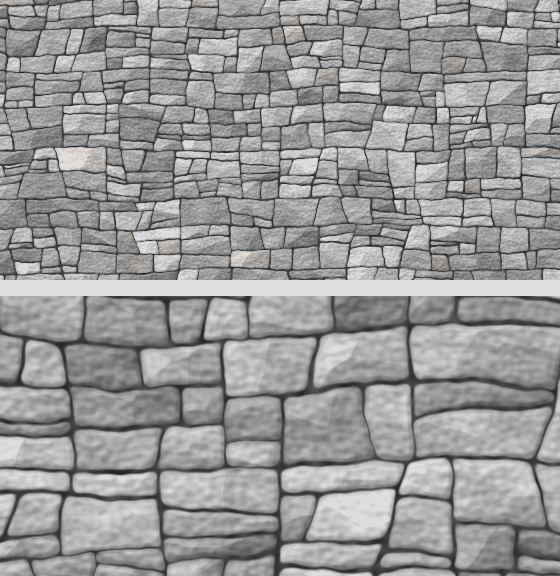
Top: the whole. Bottom: its middle third, enlarged.
A Shadertoy shader for this texture:

```glsl
// Dry stone wall: irregular grey blocks in rough courses with thin dark joints.

#define COURSE 0.155     // height of a course, in canvas heights
#define BLOCK 0.36       // length of a block before it is cut into stones
#define SMALL 0.0012     // area range below which a stone stays whole
#define LARGE 0.0185
#define JOINT 0.0019     // half width of a joint
#define ROUNDING 0.009   // corner rounding
#define RELIEF 0.25      // strength of the lighting
#define DARK_TONE 0.54   // range of stone greys
#define LIGHT_TONE 0.765
#define JOINT_TONE 0.23

struct Stone { float edge; float id; vec2 local; };

float hash(vec2 p) {
    vec3 q = fract(p.xyx * 0.1031);
    q += dot(q, q.yzx + 33.33);
    return fract((q.x + q.y) * q.z);
}

float rnd(float id, float k) { return hash(vec2(id * 731.3, k * 17.7 + 3.1)); }

// Gradient noise
float grad(vec2 cell, vec2 offset) {
    float a = 6.2832 * hash(cell);
    return dot(vec2(cos(a), sin(a)), offset);
}

float gnoise(vec2 p) {
    vec2 i = floor(p), f = p - i, u = f * f * f * (f * (f * 6.0 - 15.0) + 10.0);
    vec2 o = vec2(1, 0);
    return mix(mix(grad(i, f), grad(i + o, f - o), u.x),
               mix(grad(i + o.yx, f - o.yx), grad(i + 1.0, f - 1.0), u.x), u.y);
}

vec2 wobble(vec2 p) { return vec2(gnoise(p), gnoise(p + 41.3)); }

float smin(float a, float b) {
    float h = max(ROUNDING - abs(a - b), 0.0) / ROUNDING;
    return min(a, b) - 0.25 * h * h * ROUNDING;
}

// Uneven repeat along one axis: index, lower edge, upper edge
float edgeAt(float i, float size, float seed) {
    return (i + 0.5 * hash(vec2(i, seed)) - 0.25) * size;
}

vec3 interval(float x, float size, float seed) {
    float i = floor(x / size);
    i += step(edgeAt(i + 1.0, size, seed), x) - step(x, edgeAt(i, size, seed));
    return vec3(i, edgeAt(i, size, seed), edgeAt(i + 1.0, size, seed));
}

// Cut each block by tilted lines until the pieces are stone sized
Stone findStone(vec2 p) {
    p += vec2(0.015, 0.030) * wobble(p * 2.6) + 0.008 * wobble(p * 14.0)
       + 0.0030 * wobble(p * 45.0);
    vec3 row = interval(p.y, COURSE, 1.5);
    p.x += hash(vec2(row.x, 9.2)) * BLOCK;
    vec3 col = interval(p.x, BLOCK, row.x + 7.3);
    vec2 lo = vec2(col.y, row.y), hi = vec2(col.z, row.z);
    vec2 border = min(p - lo, hi - p);
    float d = smin(border.x, border.y);
    float id = hash(vec2(row.x, col.x) * 3.7 + 0.5);

    for (int k = 0; k < 7; k++) {
        vec2 size = hi - lo, mid = 0.5 * (lo + hi);
        if (size.x * size.y < mix(SMALL, LARGE, rnd(id, 1.0))) break;
        bool upright = size.x > size.y * mix(1.4, 2.7, rnd(id, 2.0));
        vec2 cut = mix(lo, hi, mix(0.24, 0.76, rnd(id, 3.0)));
        float tilt = rnd(id, 4.0) - 0.5;
        float side = upright ? p.x - cut.x - 0.7 * tilt * (p.y - mid.y)
                             : p.y - cut.y - 0.2 * tilt * (p.x - mid.x);
        d = smin(d, abs(side));
        bool upper = side > 0.0;
        if (upright) { if (upper) lo.x = cut.x; else hi.x = cut.x; }
        else         { if (upper) lo.y = cut.y; else hi.y = cut.y; }
        id = rnd(id, upper ? 5.0 : 6.0);
    }
    return Stone(d, id, p - 0.5 * (lo + hi));
}

// Narrow bevel, flat broken facets and rough grain
float surface(vec2 p, Stone s) {
    float facet = 0.02;
    for (float k = 0.0; k < 4.0; k++) {
        float a = 6.2832 * rnd(s.id, 10.0 + k);
        float slope = 0.5 * rnd(s.id, 20.0 + k);
        facet = min(facet, slope * dot(s.local, vec2(cos(a), sin(a))) + 0.012 * rnd(s.id, 30.0 + k));
    }
    vec2 q = p + s.id * 37.0;
    float rough = 0.0035 * gnoise(q * vec2(14, 24)) + 0.0022 * gnoise(q * vec2(38, 60))
                + 0.0018 * gnoise(q * vec2(85, 115));
    return 0.0022 * smoothstep(0.0, 0.008, s.edge) + facet + rough;
}

void mainImage(out vec4 fragColor, in vec2 fragCoord) {
    vec2 p = fragCoord / iResolution.y;
    Stone s = findStone(p);

    // Light from the upper left; a neighbour's surface is never compared
    vec2 toLight = 0.003 * normalize(vec2(-0.45, 1.0));
    Stone next = findStone(p + toLight);
    float rise = surface(p, s) - surface(p + toLight, next);
    float light = abs(s.id - next.id) < 1e-5 ? rise / length(toLight) : 0.15;

    // Stone tone: own grey, blotches, strata and grain
    vec2 q = p + s.id * 53.0;
    float tone = mix(DARK_TONE, LIGHT_TONE, rnd(s.id, 7.0));
    tone += 0.09 * gnoise(q * 11.0) + 0.08 * gnoise(q * vec2(20, 75)) + 0.09 * gnoise(q * 105.0);
    tone += RELIEF * clamp(light, -0.6, 0.5);
    tone *= mix(0.86, 1.0, smoothstep(JOINT, JOINT + 0.007, s.edge));
    vec3 tint = rnd(s.id, 8.0) > 0.97 ? vec3(1.02, 0.995, 0.975) : vec3(0.997, 1.0, 1.007);

    // Open joints of varying width
    float gap = JOINT * (1.0 + 1.5 * gnoise(p * 13.0));
    float soft = max(0.0017, 0.5 / iResolution.y);
    float jointTone = JOINT_TONE + 0.16 * gnoise(p * 60.0);
    float stoneMask = smoothstep(gap - soft, gap + soft, s.edge);
    vec3 color = mix(vec3(jointTone), clamp(tone, 0.25, 0.87) * tint, stoneMask);
    fragColor = vec4(color, 1.0);
}
```
